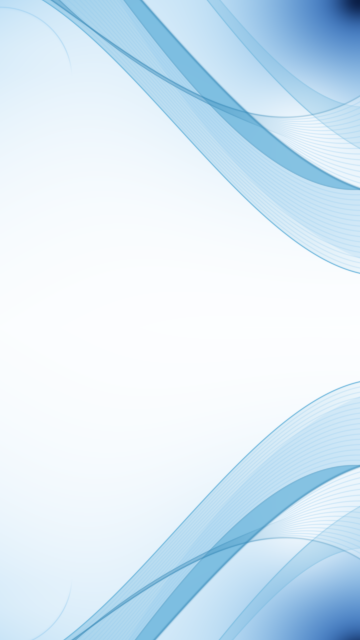
A WebGL 1 fragment shader for this background:

```glsl
precision highp float;

uniform vec2 u_resolution;

const float ASPECT = 16.0 / 9.0;
const float LOWER_CROP = 0.0234;
const int STRANDS = 16;

const vec3 WHITE = vec3(0.995, 0.997, 1.0);
const vec3 SKY = vec3(0.55, 0.78, 0.93);
const vec3 AZURE = vec3(0.42, 0.71, 0.86);
const vec3 TEAL = vec3(0.22, 0.54, 0.72);
const vec3 DEEP = vec3(0.16, 0.38, 0.70);
const vec3 NAVY = vec3(0.02, 0.08, 0.22);

// Curve depths at x = 0.25, 0.5, 0.75 and 1, as fractions of the height
const vec4 OUTER = vec4(0.057, 0.202, 0.345, 0.427);
const vec4 INNER = vec4(-0.078, 0.146, 0.310, 0.404);
const vec4 RIBBON_LOW = vec4(-0.072, 0.111, 0.247, 0.296);
const vec4 RIBBON_HIGH = vec4(-0.091, 0.068, 0.208, 0.295);
const vec4 SWEEP = vec4(0.043, 0.134, 0.182, 0.150);
const vec4 SWEEP_LOW = vec4(0.043, 0.139, 0.204, 0.255);
const vec4 VEIL_LOW = vec4(-0.241, -0.055, 0.115, 0.232);
const vec4 VEIL_HIGH = vec4(-0.228, -0.076, 0.086, 0.167);

// Cubic through the four depths
float curve(float x, vec4 h) {
  float s = 4.0 * x - 1.0;
  vec3 d1 = h.yzw - h.xyz;
  vec2 d2 = d1.yz - d1.xy;
  return h.x + s * (d1.x + (s - 1.0) * (d2.x * 0.5 + (s - 2.0) * (d2.y - d2.x) / 6.0));
}

// Signed distance to a curve, in canvas widths
float offsetFrom(vec2 p, vec4 h) {
  float y = curve(p.x, h);
  float slope = ASPECT * (curve(p.x + 0.002, h) - y) / 0.002;
  return ASPECT * (p.y - y) / sqrt(1.0 + slope * slope);
}

float side(vec2 p, vec4 h) {
  float px = 1.0 / u_resolution.x;
  return smoothstep(-px, px, offsetFrom(p, h));
}

float band(vec2 p, vec4 a, vec4 b) {
  return abs(side(p, a) - side(p, b));
}

float stroke(float d, float width) {
  float w = max(width, 0.8 / u_resolution.x);
  return exp(-d * d / (w * w));
}

float line(vec2 p, vec4 h, float width) {
  return stroke(offsetFrom(p, h), width);
}

// Fine strands spread between two curves
float mesh(vec2 p, vec4 a, vec4 b) {
  float sum = 0.0;
  for (int i = 1; i < STRANDS; i++) {
    sum += line(p, mix(a, b, float(i) / float(STRANDS)), 0.0014);
  }
  return min(sum, 1.0);
}

vec3 backdrop(vec2 p) {
  float haze = 0.6 * exp(-6.0 * p.y - 2.2 * p.x);
  float d = length(vec2(0.85 * (1.0 - p.x), ASPECT * p.y));
  vec3 c = mix(WHITE, SKY, haze);
  c = mix(c, SKY, 0.92 * exp(-d * d / 0.17));
  c = mix(c, DEEP, 0.9 * exp(-d * d / 0.035));
  return mix(c, NAVY, 0.9 * exp(-d * d / 0.0028));
}

void main() {
  vec2 uv = gl_FragCoord.xy / u_resolution;
  // Fold both ends onto one depth axis
  vec2 p = vec2(uv.x, min(1.0 - uv.y, uv.y + LOWER_CROP));
  vec3 c = backdrop(p);

  // Faint arc in the left corner
  vec2 q = vec2(p.x, ASPECT * p.y) - vec2(0.0, 0.22);
  float arcFade = 1.0 - smoothstep(-0.1, 0.0, q.y);
  c = mix(c, SKY, 0.35 * arcFade * stroke(length(q) - 0.2, 0.002));
  c = mix(c, WHITE, 0.12 * arcFade * (1.0 - smoothstep(0.19, 0.2, length(q))));

  // Pale light under the crossing sweeps
  vec2 g = (p - vec2(0.84, 0.205)) * vec2(1.0, ASPECT);
  c = mix(c, WHITE, 0.7 * exp(-dot(g, g) / 0.018));

  // Wide outer ribbon
  float fade = mix(0.5, 0.1, p.x);
  c = mix(c, AZURE, fade * band(p, OUTER, RIBBON_HIGH));
  c = mix(c, SKY, 0.22 * band(p, INNER, RIBBON_HIGH));
  c = mix(c, SKY, 0.22 * mesh(p, OUTER, RIBBON_LOW));
  c = mix(c, AZURE, 0.75 * line(p, OUTER, 0.0022));

  // Translucent veil at the right
  float veil = band(p, VEIL_LOW, VEIL_HIGH);
  c = mix(c, AZURE, 0.28 * veil);
  c = mix(c, AZURE, 0.5 * line(p, VEIL_LOW, 0.002) + 0.3 * line(p, VEIL_HIGH, 0.002));

  // Meshed fan above the dark ribbon
  float fan = smoothstep(0.65, 0.85, p.x) * band(p, SWEEP, RIBBON_HIGH);
  c = mix(c, WHITE, 0.3 * fan);
  c = mix(c, SKY, 0.25 * fan * mesh(p, SWEEP, RIBBON_HIGH));

  // Dark ribbon
  float body = band(p, RIBBON_LOW, RIBBON_HIGH);
  c = mix(c, AZURE, 0.72 * body);
  c = mix(c, TEAL, 0.6 * line(p, RIBBON_HIGH, 0.0035));
  c = mix(c, TEAL, 0.3 * line(p, RIBBON_LOW, 0.002));

  // Narrow sweep crossing the ribbon
  float left = 1.0 - smoothstep(0.55, 0.85, p.x);
  c = mix(c, TEAL, 0.35 * left * band(p, SWEEP, SWEEP_LOW));
  c = mix(c, TEAL, mix(0.3, 0.55, left) * line(p, SWEEP, 0.0025));
  c = mix(c, TEAL, 0.4 * left * line(p, SWEEP_LOW, 0.002));

  gl_FragColor = vec4(c, 1.0);
}
```
